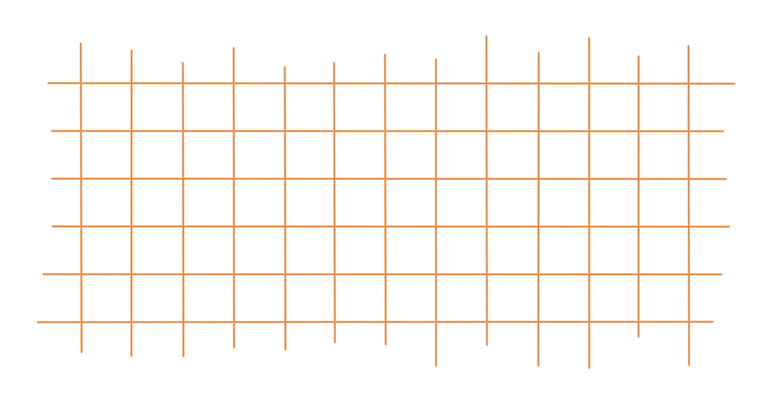
This pattern is drawn by a WebGL 1 fragment shader. Its source:

```glsl
precision highp float;
// Loose grid of thin orange strokes on white: 13 upright and 6 level.
// Each stroke is a segment distance with hashed ends, drift and tilt;
// the plain white margin on all sides makes the tile seamless.

uniform vec2 u_resolution;

float hash(float n) {
  return fract(sin(n * 12.9898) * 43758.5453);
}

// Random offset in -1..1
float jitter(float n) {
  return hash(n) * 2.0 - 1.0;
}

float segmentDistance(vec2 p, vec2 a, vec2 b) {
  vec2 ap = p - a;
  vec2 ab = b - a;
  return length(ap - ab * clamp(dot(ap, ab) / dot(ab, ab), 0.0, 1.0));
}

void main() {
  // Units of canvas height; the tile is 1.925 wide
  vec2 p = gl_FragCoord.xy / u_resolution * vec2(1.925, 1.0);
  float pixel = 1.0 / u_resolution.y;
  float nearest = 1.0;

  // Upright strokes, slightly unevenly spaced
  for (int i = 0; i < 13; i++) {
    float id = float(i) + 1.0;
    float x = 0.205 + 0.127 * float(i) + 0.003 * jitter(id);
    float lean = 0.001 * jitter(id + 20.0);
    vec2 foot = vec2(x - lean, mix(0.073, 0.163, hash(id + 40.0)));
    vec2 head = vec2(x + lean, mix(0.832, 0.912, hash(id + 60.0)));
    nearest = min(nearest, segmentDistance(p, foot, head));
  }

  // Level strokes, evenly spaced with ragged ends
  for (int j = 0; j < 6; j++) {
    float id = float(j) + 101.0;
    float y = 0.195 + 0.1193 * float(j);
    float tilt = 0.0008 * jitter(id);
    vec2 left = vec2(mix(0.09, 0.147, hash(id + 20.0)), y - tilt);
    vec2 right = vec2(mix(1.777, 1.842, hash(id + 40.0)), y + tilt);
    nearest = min(nearest, segmentDistance(p, left, right));
  }

  // Smooth stroke edge over about two pixels
  float halfWidth = 0.0022;
  float ink = 1.0 - smoothstep(halfWidth - pixel, halfWidth + pixel, nearest);
  gl_FragColor = vec4(mix(vec3(1.0), vec3(0.89, 0.49, 0.17), ink), 1.0);
}
```
